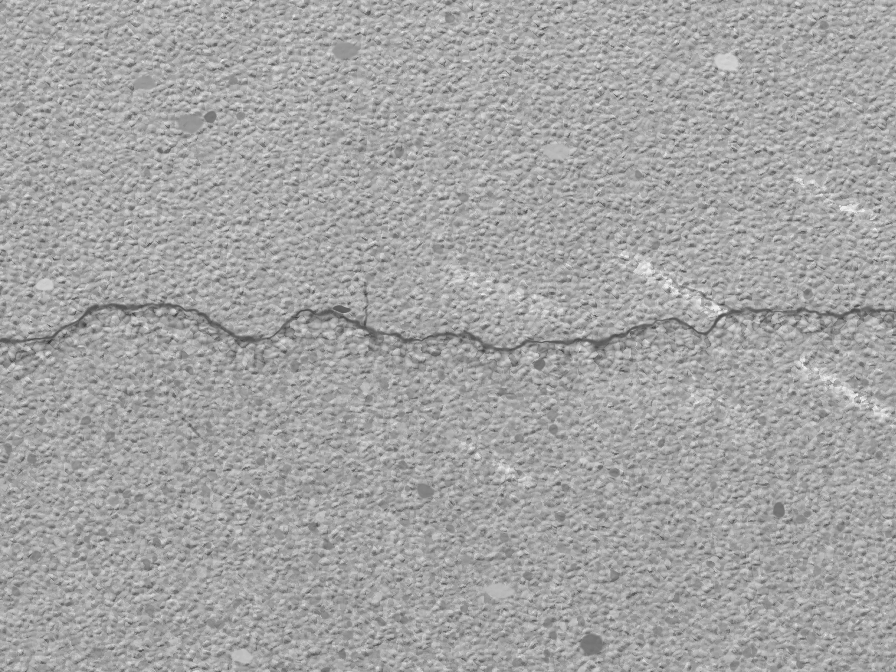
This texture is drawn by a WebGL 1 fragment shader. Its source:

```glsl
precision highp float;
// Weathered grey concrete split by a ragged horizontal crack.
// Cellular noise gives the lit grain, pebbles and loose gravel; layered sines
// warp the shapes, and line distances place the crack and worn paint streaks.
uniform vec2 u_resolution;

#define BASE_TONE 0.655
#define GRAIN_SCALE 108.0
#define RELIEF_GAIN 0.25
#define SPECKLE_GAIN 0.13
#define PEBBLE_SCALE 50.0
#define GRAVEL_SCALE 92.0
#define GRAVEL_DEPTH 0.075
#define CRACK_WIDTH 0.0036
#define PAINT_GAIN 0.21

float hash(vec2 p) {
  return fract(sin(dot(p, vec2(127.1, 311.7))) * 43758.545);
}
// Nearest distance, second distance, random value of the nearest cell.
vec3 cells(vec2 p) {
  vec2 base = floor(p), f = fract(p);
  vec3 best = vec3(8.0, 8.0, 0.0);
  for (int j = -1; j <= 1; j++) {
    for (int i = -1; i <= 1; i++) {
      vec2 o = vec2(float(i), float(j)), id = base + o;
      float d = length(o + vec2(hash(id), hash(id + 37.3)) - f);
      if (d < best.x) best = vec3(d, best.x, hash(id + 71.9));
      else best.y = min(best.y, d);
    }
  }
  return best;
}
vec2 warp(vec2 p) {
  return vec2(sin(p.y * 91.0 + 2.0 * sin(p.x * 53.0)), sin(p.x * 83.0 + 2.0 * sin(p.y * 61.0)))
       + 0.6 * vec2(sin(p.y * 277.0 + p.x * 120.0), sin(p.x * 251.0 - p.y * 143.0));
}
float reliefHeight(vec2 p) {
  vec3 fine = cells(p * GRAIN_SCALE * vec2(0.85, 1.1));
  vec3 coarse = cells(p * GRAIN_SCALE * 0.5 + 9.0);
  return (0.5 + 0.8 * fine.z) * (1.0 - fine.x) - 0.6 * coarse.x;
}
float segmentDistance(vec2 p, vec4 s) {
  vec2 ab = s.zw - s.xy, ap = p - s.xy;
  return length(ap - ab * clamp(dot(ap, ab) / dot(ab, ab), 0.0, 1.0));
}
float bump(float x, float center, float width) {
  float t = (x - center) / width;
  return exp(-t * t);
}
float crackHeight(float x) {
  float y = 0.493 + 0.051 * smoothstep(0.05, 0.16, x) - 0.047 * smoothstep(0.26, 0.37, x);
  y += 0.039 * smoothstep(0.40, 0.45, x) - 0.034 * smoothstep(0.48, 0.58, x);
  y += -0.010 * bump(x, 0.62, 0.02) - 0.023 * smoothstep(0.69, 0.745, x);
  y += 0.012 * smoothstep(0.75, 0.79, x) + 0.034 * smoothstep(0.88, 1.0, x);
  y += 0.013 * smoothstep(1.02, 1.11, x) - 0.024 * bump(x, 1.045, 0.022);
  return y - 0.006 * bump(x, 1.24, 0.04) + 0.0016 * sin(x * 113.0 + 2.0 * sin(x * 41.0));
}
// Blends a flat stone (center, radius) into the tone.
void stone(inout float tone, vec2 p, vec4 s, float shade) {
  float d = length((p - s.xy) / s.zw);
  tone = mix(tone, shade, 0.85 * (1.0 - smoothstep(0.8, 1.12, d)));
}
float streak(vec2 p, vec4 s, float width) {
  return 1.0 - smoothstep(0.0, width, segmentDistance(p, s));
}

void main() {
  vec2 p = gl_FragCoord.xy / u_resolution.y;
  vec2 w = warp(p), q = p + 0.0014 * w;
  vec3 chip = cells(q * 62.0 + 3.0), grit = cells(q * GRAVEL_SCALE);
  float crackOffset = p.y - crackHeight(p.x) - 0.001 * w.y + 0.005 * (chip.x - 0.45);
  float lower = 1.0 - smoothstep(-0.09, 0.0, crackOffset);

  // Broad mottling, speckle and grain lit from above.
  float mottle = sin(p.x * 17.0 + 2.0 * sin(p.y * 13.0)) * sin(p.y * 23.0 + 2.0 * sin(p.x * 11.0));
  float tone = BASE_TONE + 0.008 * mottle + 0.014 * smoothstep(0.5, 1.0, p.y) - 0.012 * lower;
  tone += 0.025 * bump(p.x, 1.08, 0.25) * bump(p.y, 0.46, 0.13);
  float slope = reliefHeight(q) - reliefHeight(q + vec2(-0.0012, 0.0028));
  tone += mix(1.0, 0.85, lower) * (RELIEF_GAIN * slope - 0.1 * smoothstep(0.2, 0.5, -slope));
  tone += SPECKLE_GAIN * (cells(p * 205.0).z - 0.5) + 0.06 * lower * (grit.z - 0.5);

  // Scattered pebbles, denser and darker below the crack.
  vec3 peb = cells(q * PEBBLE_SCALE);
  float size = 0.18 + 0.2 * fract(peb.z * 57.0);
  float pebble = step(mix(0.95, 0.76, lower), peb.z) * (1.0 - smoothstep(size - 0.07, size + 0.07, peb.x));
  float shade = mix(0.42, 0.6, fract(peb.z * 91.0)) + 0.22 * step(0.83, fract(peb.z * 133.0));
  tone = mix(tone, shade, 0.6 * pebble);

  // Loose gravel beneath the broken edge.
  float gravel = smoothstep(-GRAVEL_DEPTH, -0.012, crackOffset) * (1.0 - smoothstep(-0.006, 0.0, crackOffset));
  float gritTone = 0.50 + 0.36 * grit.z - 0.24 * smoothstep(0.25, 0.75, grit.x);
  tone = mix(tone, gritTone + 0.25 * slope, 0.6 * gravel);

  // Prominent stones and stains.
  stone(tone, q, vec4(1.082, 0.908, 0.018, 0.014), 0.84);
  stone(tone, q, vec4(0.067, 0.576, 0.013, 0.010), 0.83);
  stone(tone, q, vec4(0.283, 0.816, 0.018, 0.014), 0.57);
  stone(tone, q, vec4(0.514, 0.924, 0.020, 0.013), 0.57);
  stone(tone, q, vec4(0.215, 0.876, 0.016, 0.010), 0.59);
  stone(tone, q, vec4(0.828, 0.774, 0.022, 0.011), 0.73);
  stone(tone, q, vec4(0.880, 0.040, 0.018, 0.017), 0.43);
  stone(tone, q, vec4(0.743, 0.121, 0.022, 0.012), 0.74);
  stone(tone, q, vec4(1.160, 0.241, 0.009, 0.013), 0.42);
  stone(tone, q, vec4(0.804, 0.456, 0.008, 0.009), 0.42);
  stone(tone, q, vec4(0.509, 0.540, 0.013, 0.005), 0.33);
  stone(tone, q, vec4(0.312, 0.826, 0.009, 0.010), 0.43);
  stone(tone, q, vec4(0.634, 0.270, 0.013, 0.010), 0.48);
  stone(tone, q, vec4(0.360, 0.024, 0.016, 0.010), 0.77);

  // Diagonal paint, worn away between grains.
  float paint = streak(q, vec4(0.93, 0.615, 1.075, 0.537), 0.021);
  paint = max(paint, streak(q, vec4(1.19, 0.731, 1.302, 0.667), 0.02));
  paint = max(paint, streak(q, vec4(1.19, 0.458, 1.328, 0.378), 0.02));
  paint = max(paint, 0.45 * streak(q, vec4(0.68, 0.592, 0.82, 0.535), 0.032));
  paint = max(paint, 0.75 * streak(q, vec4(0.69, 0.337, 0.78, 0.288), 0.02));
  paint = max(paint, 0.45 * streak(q, vec4(1.03, 0.41, 1.13, 0.358), 0.03));
  float flake = 0.6 * cells(q * 115.0 + 5.0).z + 0.4 * cells(q * 38.0).z;
  tone += PAINT_GAIN * paint * smoothstep(0.3, 0.65, flake);

  // Crack, its cast shadow and hairline branches.
  float width = CRACK_WIDTH * (0.8 + 0.45 * sin(p.x * 37.0) * sin(p.x * 71.0 + 1.0));
  float crack = 1.0 - smoothstep(0.2 * width, 1.6 * width, abs(crackOffset));
  float branch = 1.0 - smoothstep(0.0005, 0.003, min(segmentDistance(q, vec4(0.998, 0.583, 1.097, 0.535)),
    min(segmentDistance(q, vec4(0.544, 0.578, 0.545, 0.515)), segmentDistance(q, vec4(0.27, 0.378, 0.3, 0.35)))));
  tone -= 0.09 * exp(-abs(crackOffset + 0.003) / 0.006) + 0.17 * branch;
  tone = mix(tone, 0.29, (0.6 + 0.3 * chip.z) * crack);
  gl_FragColor = vec4(vec3(clamp(tone, 0.16, 0.93)), 1.0);
}
```
